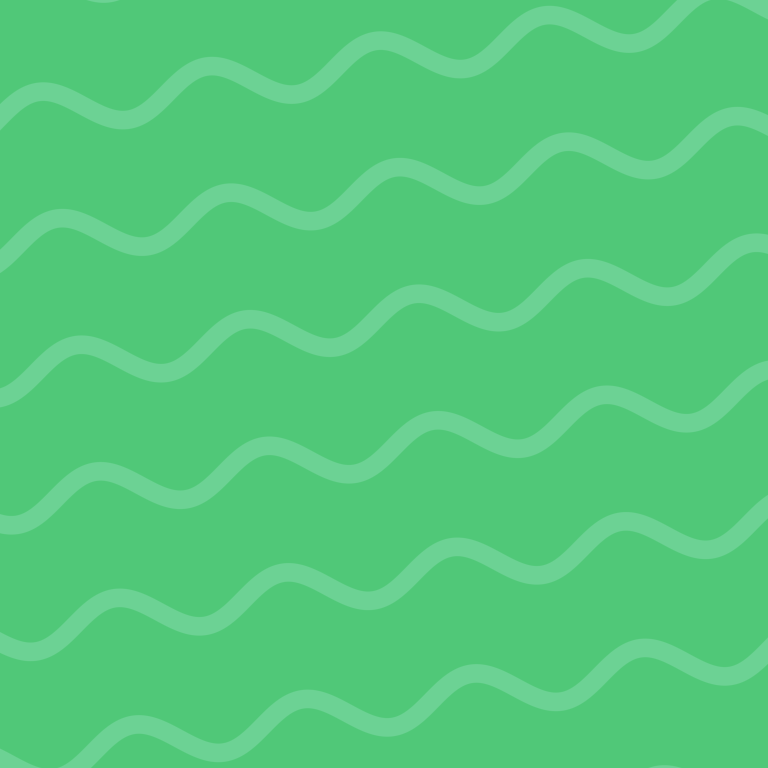
Reproduce this pattern procedurally as a Shadertoy shader.

```glsl
const float TAU = 6.2831853;

// Distance from p to the curve y = amplitude * sin(TAU * x / period)
float sineDistance(vec2 p, float amplitude, float period) {
    float k = TAU / period;
    float x = p.x;
    // Slide x towards the nearest point on the curve
    for (int i = 0; i < 5; i++) {
        float slope = amplitude * k * cos(k * x);
        float height = amplitude * sin(k * x);
        x -= (x - p.x + (height - p.y) * slope) / (1.0 + slope * slope);
    }
    return length(p - vec2(x, amplitude * sin(k * x)));
}

void mainImage(out vec4 fragColor, in vec2 fragCoord) {
    float pixel = 1.0 / iResolution.y;
    vec2 p = (fragCoord - 0.5 * iResolution.xy) * pixel;

    // Tilt the rows about the centre
    float c = cos(0.15), s = sin(0.15);
    p = vec2(c * p.x + s * p.y, c * p.y - s * p.x);

    // Six rows per canvas height, each wave centred in its row
    float spacing = 1.0 / 6.0;
    p.y = (fract(p.y / spacing) - 0.5) * spacing;

    float d = sineDistance(p, 0.0266, 2.0 / 9.0) - 0.0121;
    float stroke = 1.0 - smoothstep(-0.75 * pixel, 0.75 * pixel, d);

    vec3 green = vec3(0.314, 0.784, 0.471);
    vec3 paleGreen = vec3(0.425, 0.825, 0.58);
    fragColor = vec4(mix(green, paleGreen, stroke), 1.0);
}
```
